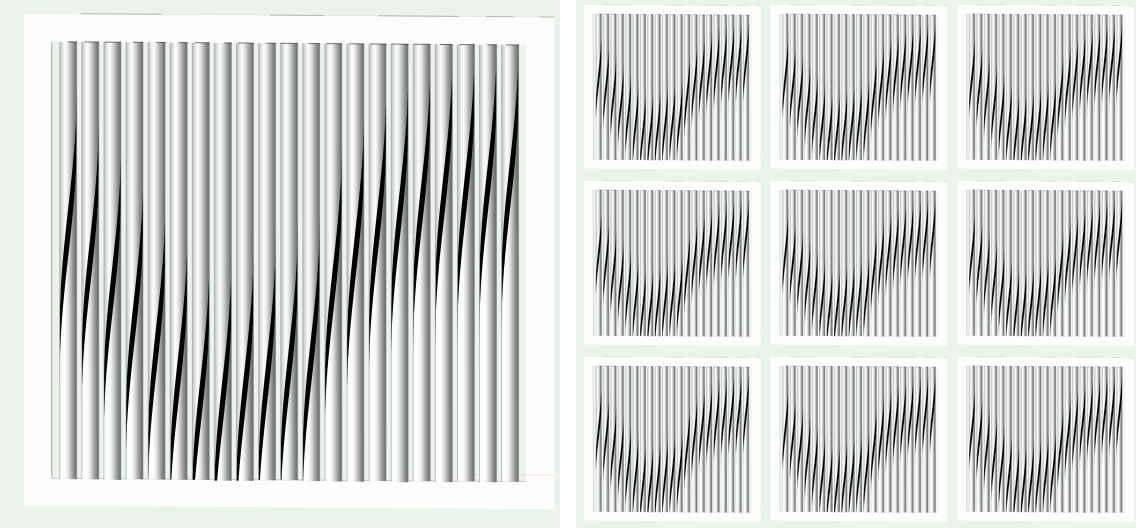
Left: one tile. Right: repeated 3 by 3.
Reproduce this pattern procedurally as a Shadertoy shader.

```glsl
// Row of 21 shaded vertical tubes in a white mount on pale green paper.
// Each tube carries one black helical band, drawn as an arcsine curve;
// its height drifts from tube to tube. The plain margin lets the sheet tile.

const vec2  SHEET = vec2(768.0, 722.0);          // design units per canvas
const vec4  MOUNT = vec4(33.0, 18.5, 760.0, 691.5); // left, top, right, bottom
const vec4  PANEL = vec4(71.0, 57.0, 722.0, 654.0);
const float SKEW = 0.007;                        // slight tilt of the sheet
const float TUBES = 21.0;
const float FIRST_X = 82.0;
const float PITCH = 30.3;
const float TUBE_WIDTH = 23.2;
const float TURN_HEIGHT = 325.0;                 // rise of half a helix turn
const float BAND_HALF = 33.0;                    // half the band's height
const float LINE_WIDTH = 0.8;
const float PI = 3.14159265;
const vec3  PAPER = vec3(0.918, 0.957, 0.922);
const vec3  WHITE = vec3(0.992);
const vec3  BLACK = vec3(0.005);
const vec3  HAIRLINE = vec3(0.42, 0.47, 0.43);
const vec3  RED_MARK = vec3(0.95, 0.70, 0.66);

float hash(float n) { return fract(sin(n * 12.9898) * 43758.5453); }

// Antialiased coverage of the interval a..b.
float span(float x, float a, float b, float px) {
    return clamp(min(x, b) / px - max(x - px, a - 0.5 * px) / px, 0.0, 1.0)
         * step(a - 0.5 * px, x) * step(x, b + 0.5 * px);
}

float edge(float d, float px) { return clamp(d / px + 0.5, 0.0, 1.0); }

float box(vec2 p, vec4 r, float px) {
    return edge(p.x - r.x, px) * edge(r.z - p.x, px)
         * edge(p.y - r.y, px) * edge(r.w - p.y, px);
}

// Thin line of fixed width; fades instead of vanishing at small sizes.
float hairline(float d, float px) {
    float w = max(LINE_WIDTH, px);
    return clamp(1.0 - abs(d) / w, 0.0, 1.0) * LINE_WIDTH / w;
}

// Height of the band's centre: climbs down, eases up, then leaps and settles.
float bandCentre(float i) {
    float descent = min(317.0 + 39.0 * i, 545.0) - 14.0 * max(i - 7.0, 0.0);
    float settle = 238.0 + 152.0 * exp(-0.35 * (i - 12.0));
    return i < 11.5 ? descent : settle;
}

// Colour across tube i; s runs 0..1 from left to right.
vec3 tubeColour(float s, float y, float i, float px) {
    float u = clamp(2.0 * s - 1.0, -0.985, 0.985);
    float below = y - bandCentre(i) + asin(u) * TURN_HEIGHT / PI;
    float slope = TURN_HEIGHT / (PI * 0.5 * TUBE_WIDTH * sqrt(1.0 - u * u));
    float soft = px * sqrt(1.0 + slope * slope);

    // Cylinder shading: the left shade lies only above the band.
    float shade = 0.57 * smoothstep(0.26, 1.08, s);
    shade += 0.20 * (1.0 - smoothstep(0.0, 0.34, s)) * edge(-below, soft);
    shade += 0.10 * smoothstep(0.4, 1.0, s) * exp(-max(below, 0.0) / 90.0)
           * step(0.0, below);
    vec3 col = WHITE * (1.0 - shade);

    return mix(col, BLACK, edge(BAND_HALF - abs(below), soft));
}

void mainImage(out vec4 fragColor, in vec2 fragCoord) {
    float px = SHEET.x / iResolution.x;
    vec2 p = fragCoord / iResolution.xy * SHEET;
    p.y = SHEET.y - p.y - SKEW * (p.x - PANEL.x);

    // Paper, mount and panel ground.
    float inMount = box(p, MOUNT, px);
    float inPanel = box(p, PANEL, px);
    vec3 col = mix(PAPER, WHITE, inMount);
    col = mix(col, PAPER, inPanel);

    // Broken hairlines along the mount and panel.
    float acrossMount = edge(p.x - MOUNT.x, px) * edge(MOUNT.z - p.x, px);
    float broken = 0.2 + 0.7 * step(0.45, hash(floor(p.x / 37.0)));
    col = mix(col, HAIRLINE, hairline(p.y - MOUNT.y, px) * acrossMount * broken);
    float rim = hairline(p.x - PANEL.x, px) * step(PANEL.y, p.y) * step(p.y, PANEL.w);
    float acrossPanel = step(PANEL.x, p.x) * step(p.x, PANEL.z);
    rim = max(rim, 0.6 * hairline(p.y - PANEL.w, px) * acrossPanel);
    col = mix(col, HAIRLINE, rim);

    // Tubes, each slightly overrunning the panel's foot.
    float i = clamp(floor((p.x - FIRST_X + 0.5 * (PITCH - TUBE_WIDTH)) / PITCH),
                    0.0, TUBES - 1.0);
    float x = p.x - FIRST_X - i * PITCH;
    float foot = PANEL.w + 2.0 * hash(i + 3.0);
    float inTube = box(vec2(x, p.y), vec4(0.0, PANEL.y, TUBE_WIDTH, foot), px);
    col = mix(col, tubeColour(x / TUBE_WIDTH, p.y, i, px), inTube);

    // Fine tube outlines and uneven dark ticks at the top ends.
    float upright = step(PANEL.y, p.y) * step(p.y, foot);
    float sides = max(hairline(x, px), hairline(x - TUBE_WIDTH, px));
    col = mix(col, HAIRLINE, 0.75 * sides * upright);
    float tickStart = TUBE_WIDTH * 0.6 * hash(i + 11.0);
    float tick = span(x, tickStart, TUBE_WIDTH, px) * hairline(p.y - PANEL.y, px);
    col = mix(col, BLACK, 0.9 * tick);

    // Faint stray stroke near the lower right corner.
    float stray = hairline(p.y - 645.0, px) * span(p.x, 560.0, MOUNT.z, px);
    col = mix(col, RED_MARK, 0.6 * stray * (1.0 - inTube));

    fragColor = vec4(col, 1.0);
}
```
